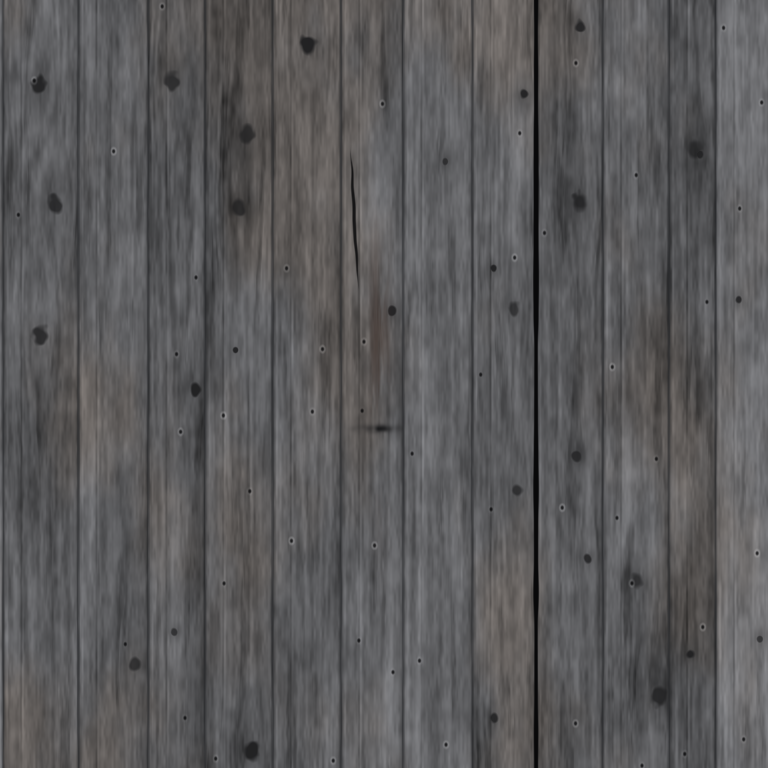
Give the GLSL for this texture, as a Shadertoy shader.

```glsl
const int BOARDS = 12;
const float EDGE[13] = float[13](0.004, 0.102, 0.193, 0.267, 0.355, 0.444, 0.525,
                                 0.615, 0.698, 0.785, 0.871, 0.932, 1.004);
const float TONE[12] = float[12](0.355, 0.365, 0.375, 0.345, 0.355, 0.37, 0.405,
                                 0.38, 0.36, 0.365, 0.335, 0.425);
const int GAP_BOARD = 8;            // open joint on its left side
const int CRACKED_BOARD = 5;        // split and stained board
const float SEAM_HALF = 0.0017;
const float GAP_HALF = 0.0029;
const float BEAD_OFFSET = 0.0235;
const int KNOT_ROWS = 5;
const float KNOT_CHANCE = 0.6;
const int NAIL_ROWS = 8;
const float NAIL_CHANCE = 0.55;
const vec3 WOOD_TINT = vec3(0.99, 0.995, 1.02);
const vec3 WARM_TINT = vec3(1.06, 0.99, 0.94);
const vec3 RUST = vec3(0.25, 0.20, 0.18);
const vec3 KNOT_COLOR = vec3(0.12, 0.12, 0.125);
const vec3 GAP_COLOR = vec3(0.03, 0.03, 0.035);

float hash(vec2 p) {
    vec3 q = fract(p.xyx * 0.1031);
    q += dot(q, q.yzx + 33.33);
    return fract((q.x + q.y) * q.z);
}

float noise(vec2 p) {
    vec2 i = floor(p), f = fract(p);
    f = f * f * (3.0 - 2.0 * f);
    return mix(mix(hash(i), hash(i + vec2(1, 0)), f.x),
               mix(hash(i + vec2(0, 1)), hash(i + vec2(1, 1)), f.x), f.y);
}

float fbm(vec2 p) {
    float sum = 0.0, amp = 0.5;
    for (int i = 0; i < 4; i++) {
        sum += amp * noise(p);
        p = p * 2.03 + 17.1;
        amp *= 0.5;
    }
    return sum / 0.9375;
}

// Smooth-edged mask, one inside the given half width
float band(float d, float halfWidth) {
    float px = 1.0 / iResolution.y;
    return 1.0 - smoothstep(halfWidth - px, halfWidth + px, abs(d));
}

void mainImage(out vec4 fragColor, in vec2 fragCoord) {
    vec2 p = fragCoord / iResolution.xy;
    if (p.x < EDGE[0]) p.x += 1.0;

    // Find the board
    int id = 0;
    for (int k = 1; k < BOARDS; k++) if (p.x >= EDGE[k]) id = k;
    float left = EDGE[id], right = EDGE[id + 1], board = float(id);
    vec2 offset = board * vec2(17.3, 5.7) + 3.0;

    // Knots, which also bend the grain around them
    float knot = 0.0, halo = 0.0, grainX = p.x;
    for (int k = 0; k < KNOT_ROWS; k++) {
        vec2 key = vec2(board * 7.0 + 3.0, float(k) * 5.0 + 11.0);
        if (hash(key) > KNOT_CHANCE) continue;
        float size = hash(key + 1.3);
        float r = mix(0.004, 0.0125, size * size);
        vec2 c = vec2(mix(left + 0.027, right - 0.012, hash(key + 2.7)),
                      (float(k) + hash(key + 4.1)) / float(KNOT_ROWS));
        vec2 q = p - c;
        float d = length(q * vec2(1.0, 0.8)) + r * 0.5 * (noise(p * 130.0) - 0.5);
        knot = max(knot, smoothstep(r * 1.15, r * 0.55, d) * mix(0.6, 0.95, hash(key + 6.2)));
        halo += exp(-d * d / (5.0 * r * r));
        grainX -= q.x * 0.7 * exp(-dot(q * q, vec2(1.0, 0.12)) / (6.0 * r * r));
    }

    // Grain, from broad growth rings to fine fibres
    float rings = 5.0 * noise(vec2(grainX * 15.0, p.y * 1.8) + offset) + grainX * 45.0;
    float ring = smoothstep(0.0, 1.0, abs(fract(rings) * 2.0 - 1.0)) - 0.5;
    float ringFade = noise(p * vec2(25.0, 4.0) + offset);
    float fibre = noise(vec2(grainX * 95.0, p.y * 3.0) + offset) - 0.5;
    float fine = noise(vec2(grainX * 260.0, p.y * 11.0) + offset) - 0.5;
    float pores = noise(p * vec2(380.0, 70.0) + offset) - 0.5;
    float blotch = fbm(p * vec2(16.0, 5.0) + offset) - 0.5;
    float mottle = fbm(p * vec2(65.0, 30.0) + offset) - 0.5;
    float tone = TONE[id] + 0.055 * ring * ringFade + 0.055 * fibre + 0.075 * fine
               + 0.06 * pores + 0.16 * blotch + 0.11 * mottle - 0.05 * min(halo, 1.0);

    // Dark weathered streaks
    float streak = fbm(vec2(grainX * 75.0, p.y * 6.0) + offset + 40.0);
    tone -= 0.07 * smoothstep(0.6, 0.8, streak);

    // Joint shading, pale lip and bead line
    float fromLeft = p.x - left, fromRight = right - p.x;
    float wear = noise(vec2(board * 9.0, p.y * 14.0));
    float edge = min(fromLeft, fromRight);
    tone -= 0.07 * exp(-edge / 0.0035);
    tone += 0.06 * wear * band(fromLeft - 0.0055, 0.0012);
    if (id != GAP_BOARD) {
        float bead = fromLeft - BEAD_OFFSET;
        tone -= 0.065 * (0.4 + 0.6 * wear) * band(bead, 0.001);
        tone += 0.05 * wear * band(bead - 0.0026, 0.0011);
    }
    float warmth = smoothstep(0.4, 0.75, fbm(p * vec2(9.0, 4.0) + 8.0));
    vec3 color = tone * mix(WOOD_TINT, WARM_TINT, 0.7 * warmth);
    color = mix(color, KNOT_COLOR, knot);

    // Nail holes with bleached rims
    for (int k = 0; k < NAIL_ROWS; k++) {
        vec2 key = vec2(board * 3.0 + 61.0, float(k) * 4.0 + 29.0);
        if (hash(key) > NAIL_CHANCE) continue;
        vec2 c = vec2(mix(left + 0.01, right - 0.01, hash(key + 1.7)),
                      (float(k) + hash(key + 3.1)) / float(NAIL_ROWS));
        float d = length((p - c) * vec2(1.0, 0.75));
        color += 0.12 * hash(key + 5.3) * band(d, 0.0042);
        color = mix(color, GAP_COLOR, 0.8 * band(d, 0.0018));
    }

    // Rust stain, dark cross mark and tapering split
    if (id == CRACKED_BOARD) {
        vec2 s = (p - vec2(0.494, 0.53)) / vec2(0.012, 0.16);
        float stain = exp(-dot(s, s)) * smoothstep(0.3, 0.65, streak);
        color = mix(color, RUST, 0.75 * stain);
        vec2 m = (p - vec2(0.494, 0.442)) / vec2(0.026, 0.005);
        color = mix(color, KNOT_COLOR, 0.75 * exp(-dot(m, m)) * (0.5 + noise(p * 150.0)));
        float t = clamp((0.81 - p.y) / 0.19, 0.0, 1.0);
        float splitX = 0.456 + 0.011 * t + 0.002 * (noise(vec2(p.y * 45.0, 2.0)) - 0.5);
        float taper = 4.0 * t * (1.0 - t);
        color = mix(color, GAP_COLOR, 0.85 * min(taper * 2.0, 1.0) * band(p.x - splitX, 0.0021 * taper));
    }

    // Closed seams and the one open gap
    float seam = band(edge, SEAM_HALF) * (0.4 + 0.3 * wear);
    color = mix(color, vec3(0.16, 0.165, 0.175), seam);
    float ragged = GAP_HALF * (0.7 + 0.6 * noise(vec2(p.y * 22.0, 5.0)));
    color = mix(color, GAP_COLOR, band(p.x - EDGE[GAP_BOARD], ragged));
    fragColor = vec4(clamp(color, 0.0, 1.0), 1.0);
}
```
